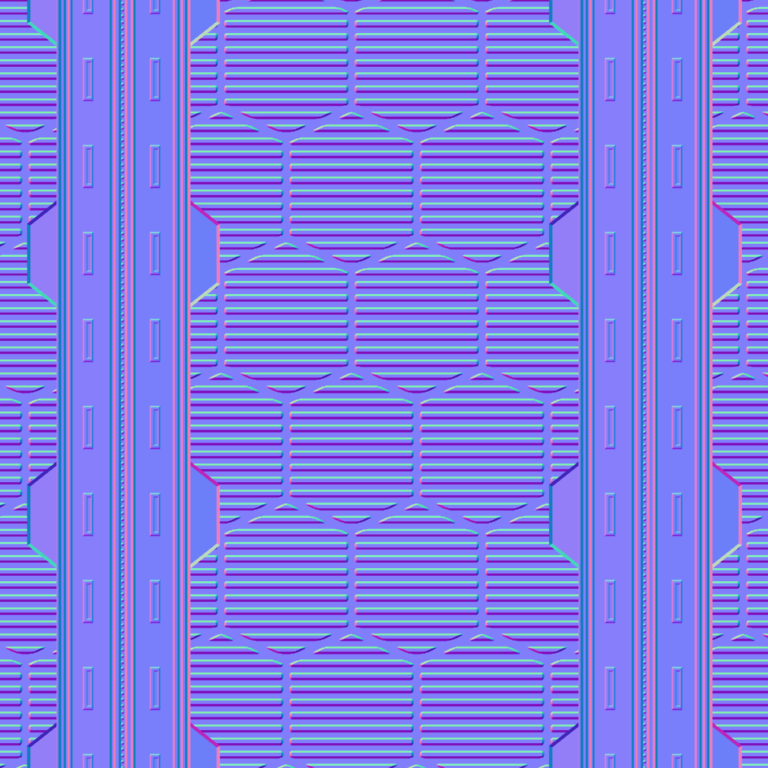
Reproduce this texture map procedurally as a three.js fragment shader.

```glsl
// Tangent-space normal map of sci-fi plating: slatted hexagonal cells between
// vertical rails, with sunk trapezoid notches along the rail sides.
// Layered height fields are differentiated and encoded as a normal colour.
varying vec2 vUv;

const float UNITS = 768.0;      // design units across the canvas
const float TILE = 522.0;       // horizontal repeat
const float CELL = 130.5;       // cell width and row spacing
const float SLAT = 13.05;       // slat spacing
const float NOTCH = 261.0;      // vertical notch repeat
const float PLATE = 87.0;       // vertical plate repeat
const float RAIL_HALF = 67.0;
const float RAIL_X = 123.5;

float wrap(float x, float period) {
  return mod(x + 0.5 * period, period) - 0.5 * period;
}

// Height of a bevelled edge: rises inward from distance zero.
float bevel(float d, float width) {
  return clamp(-d, 0.0, width);
}

float roundIntersect(float a, float b, float r) {
  vec2 q = vec2(a, b) + r;
  return length(max(q, 0.0)) + min(max(q.x, q.y), 0.0) - r;
}

float box(vec2 p, vec2 halfSize) {
  vec2 q = abs(p) - halfSize;
  return length(max(q, 0.0)) + min(max(q.x, q.y), 0.0);
}

float ridge(float x, float left, float right, float width) {
  return clamp(min(x - left, right - x), 0.0, width);
}

// One staggered lattice of upright hexagons, slightly longer below.
float hexLattice(vec2 p) {
  vec2 q = vec2(abs(wrap(p.x, CELL)), wrap(p.y, 2.0 * CELL));
  float tip = max(q.y - 76.0, -q.y - 79.5);
  return max(q.x - 62.0, (q.x + 2.0 * tip) / sqrt(5.0));
}

float slatHeight(vec2 p) {
  vec2 q = p - vec2(351.5, 320.0);
  float cells = min(hexLattice(q), hexLattice(q - vec2(0.5, 1.0) * CELL));
  float y = mod(q.y, SLAT) - 0.5 * SLAT;
  float slat = max(y - 3.7, 0.8 * (-y - 3.7));   // steeper upper edge
  return 2.6 * bevel(roundIntersect(cells, slat, 2.6), 1.65);
}

float notchDistance(vec2 s) {
  vec2 q = vec2(abs(s.x) - RAIL_HALF, abs(wrap(s.y - 514.0, NOTCH)));
  return max(q.x - 29.5, dot(q - vec2(0.0, 53.5), vec2(0.62, 0.785)));
}

float notchHeight(vec2 s) {
  return -2.0 * bevel(notchDistance(s), 3.2) - 0.16 * abs(s.x);
}

float plateHeight(vec2 p) {
  float outer = bevel(box(p, vec2(5.2, 21.5)), 1.2);
  float inner = bevel(box(p - vec2(1.0, 0.0), vec2(2.5, 18.0)), 1.1);
  return 1.1 * outer - 0.9 * inner;
}

float railHeight(vec2 s) {
  // Raised beads and sunk channels running the full height.
  float h = ridge(s.x, -69.0, -62.5, 2.2) - ridge(s.x, -59.5, -54.0, 1.8);
  h -= clamp(s.x + 52.5, 0.0, 1.5);
  h -= ridge(s.x, -13.5, -8.0, 1.7) + ridge(s.x, -4.5, 3.5, 2.0);
  h += ridge(s.x, 7.5, 12.0, 1.9);
  h += ridge(s.x, 49.5, 56.0, 1.7) + ridge(s.x, 57.5, 63.5, 1.8);
  h += clamp(s.x - 64.5, 0.0, 2.2);
  h *= 2.2;
  // Stitched seam in the centre channel.
  vec2 stitch = vec2(s.x + 1.0, wrap(s.y, PLATE / 14.0));
  h += 1.2 * bevel(length(stitch) - 1.7, 1.2);
  // Two columns of small plates.
  float y = wrap(s.y - 514.5, PLATE);
  h += plateHeight(vec2(s.x + 35.5, y)) + plateHeight(vec2(s.x - 31.5, y));
  return h - 0.05 * abs(s.x);
}

// Heights of the slats, notches and rails, kept as separate layers.
vec3 layers(vec2 p) {
  vec2 s = vec2(wrap(p.x - RAIL_X, TILE), p.y);
  return vec3(slatHeight(p), notchHeight(s), railHeight(s));
}

float coverage(float d) {
  return 1.0 - smoothstep(-0.4, 0.4, d);
}

vec3 surfaceNormal(vec2 p) {
  // Central differences of every layer.
  vec2 e = vec2(0.35, 0.0);
  vec3 dx = (layers(p + e.xy) - layers(p - e.xy)) / (2.0 * e.x);
  vec3 dy = (layers(p + e.yx) - layers(p - e.yx)) / (2.0 * e.x);
  // Stack notches over slats, and rails over both.
  vec2 s = vec2(wrap(p.x - RAIL_X, TILE), p.y);
  vec2 slope = vec2(dx.x, dy.x);
  slope = mix(slope, vec2(dx.y, dy.y), coverage(notchDistance(s)));
  slope = mix(slope, vec2(dx.z, dy.z), coverage(abs(s.x) - RAIL_HALF));
  return normalize(vec3(slope.x, -slope.y, 1.0));
}

void main() {
  // Average four normals to soften the edges.
  vec3 normal = vec3(0.0);
  for (int i = 0; i < 4; i++) {
    vec2 corner = vec2(mod(float(i), 2.0), floor(float(i) / 2.0)) - 0.5;
    normal += 0.25 * surfaceNormal(vUv * UNITS + 0.8 * corner);
  }
  gl_FragColor = vec4(vec3(0.5, 0.495, 0.495) + 0.485 * normal, 1.0);
}
```
